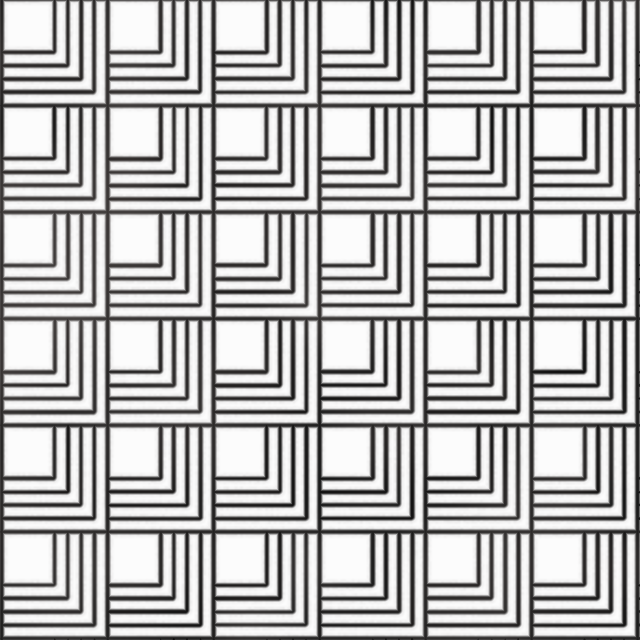
Reproduce this pattern procedurally as a three.js fragment shader.

```glsl
varying vec2 vUv;

float hash(vec2 p) {
  vec3 q = fract(vec3(p.xyx) * 0.1031);
  q += dot(q, q.yzx + 33.33);
  return fract((q.x + q.y) * q.z);
}

float valueNoise(vec2 p) {
  vec2 i = floor(p);
  vec2 f = fract(p);
  f = f * f * (3.0 - 2.0 * f);
  return mix(mix(hash(i), hash(i + vec2(1.0, 0.0)), f.x),
             mix(hash(i + vec2(0.0, 1.0)), hash(i + vec2(1.0, 1.0)), f.x), f.y);
}

// Soft printed stroke, in units of one cell
float stroke(float dist, float halfWidth) {
  return 1.0 - smoothstep(halfWidth - 0.016, halfWidth + 0.017, abs(dist));
}

// Corner bracket: the right and bottom sides of a square from the cell's top left
float bracketDistance(vec2 p, float size) {
  vec2 q = p - size + 0.016;
  return length(max(q, 0.0)) + min(max(q.x, q.y), 0.0) - 0.016;
}

void main() {
  // Six by six cells, counted from the top left
  vec2 grid = vec2((vUv.x - 0.0026) / 0.1656, (1.0 - vUv.y + 0.0015) / 0.1665);
  vec2 cell = floor(grid);
  vec2 p = fract(grid);

  // Cell borders
  vec2 edge = 0.5 - abs(p - 0.5);
  float ink = max(stroke(edge.x, 0.021) * 0.95, stroke(edge.y, 0.020) * 0.92);
  float nearest = min(edge.x, edge.y);

  // Four nested brackets, each arm with its own weight
  float vertical = smoothstep(-0.03, 0.03, p.x - p.y);
  for (int i = 4; i < 8; i++) {
    float n = float(i);
    vec2 seed = cell * 9.0 + vec2(n, n * 3.0) + 17.0;
    float size = n / 8.0 + 0.006 * (hash(seed) - 0.5);
    float d = bracketDistance(p, size);
    float acrossWeight = 0.0165 + 0.005 * hash(seed + 5.0);
    float downWeight = 0.0165 + 0.004 * hash(seed + 11.0) + 0.0006 * cell.x;
    float strength = 0.92 + 0.08 * hash(seed + 23.0);
    ink = max(ink, strength * stroke(d, mix(acrossWeight, downWeight, vertical)));
    nearest = min(nearest, abs(d));
  }

  // Uneven print: ink fades to a warm grey toward the upper left
  float fade = valueNoise(grid * 1.7 + 3.0) * 0.6
    + 0.4 * exp(-dot(grid - vec2(1.0, 2.3), grid - vec2(1.0, 2.3)) * 0.4);
  vec3 inkColor = mix(vec3(0.05), vec3(0.23, 0.21, 0.205), fade);

  // Paper with a faint grey halo and mottling beside the lines
  float halo = 1.0 - smoothstep(0.02, 0.075, nearest);
  float mottle = valueNoise(grid * 38.0);
  vec3 paper = vec3(0.99) - halo * (0.03 + 0.05 * mottle) * vec3(0.96, 1.0, 1.0);

  gl_FragColor = vec4(mix(paper, inkColor, ink), 1.0);
}
```
